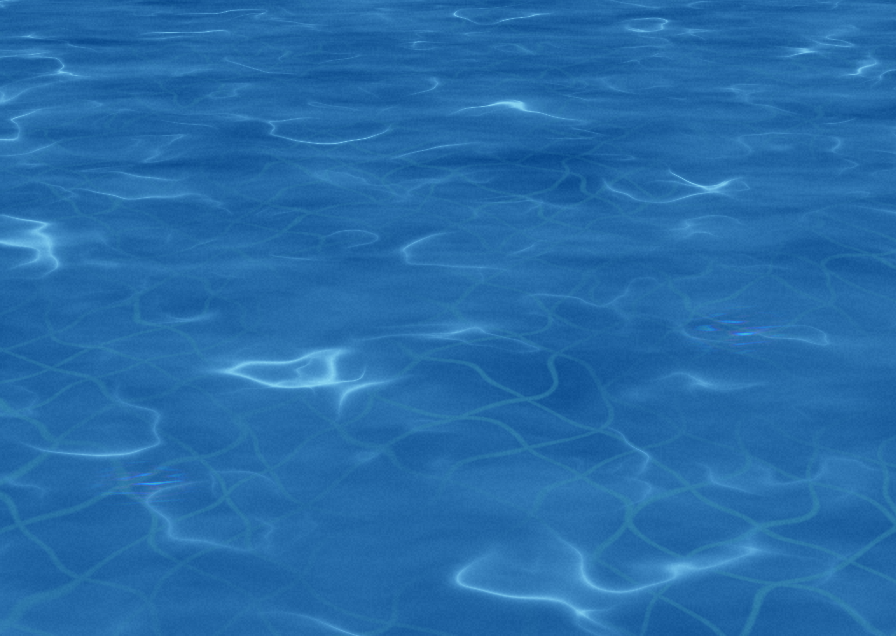
A Shadertoy shader for this texture:

```glsl
// Rippling pool water seen at a low angle: a tiled floor bent by refraction,
// bright caustic arcs and dark surface streaks, all built from gradient noise
// on a water plane that is foreshortened towards the top of the canvas.

const vec3 WATER = vec3(0.135, 0.405, 0.650);
const vec3 TONE_STEP = vec3(0.039, 0.046, 0.040);
const vec3 GROUT = vec3(0.210, 0.530, 0.680);
const vec3 GLINT = vec3(0.560, 0.860, 0.960);

float hash(vec2 p) {
    vec3 a = fract(vec3(p.xyx) * 0.1031);
    a += dot(a, a.yzx + 33.33);
    return fract((a.x + a.y) * a.z);
}

vec2 randomGradient(vec2 cell) {
    float angle = 6.2832 * hash(cell + 57.0);
    return vec2(cos(angle), sin(angle));
}

// Gradient noise, roughly -0.7 to 0.7
float noise(vec2 p) {
    vec2 i = floor(p), f = p - i;
    vec2 u = f * f * f * (f * (f * 6.0 - 15.0) + 10.0);
    vec2 e = vec2(0.0, 1.0);
    float low = mix(dot(randomGradient(i), f),
                    dot(randomGradient(i + e.yx), f - e.yx), u.x);
    float high = mix(dot(randomGradient(i + e.xy), f - e.xy),
                     dot(randomGradient(i + e.yy), f - e.yy), u.x);
    return mix(low, high, u.y);
}

float fbm(vec2 p) {
    float sum = 0.0, amplitude = 1.0;
    for (int i = 0; i < 4; i++) {
        sum += amplitude * noise(p);
        p = mat2(1.9, 0.3, -0.3, 1.9) * p + 11.7;
        amplitude *= 0.5;
    }
    return sum;
}

vec2 noise2(vec2 p) {
    return vec2(noise(p), noise(p + vec2(37.2, 91.7)));
}

// Canvas to water plane, with the horizon above the top edge
vec2 waterPlane(vec2 uv) {
    float h = 1.6 - uv.y;
    return vec2((uv.x - 0.7) / h, 2.2 / h);
}

// Grout lines of a square tile grid, thinned out where they get too fine
float tileLines(vec2 p, float angle, float density, float width) {
    float c = cos(angle), s = sin(angle);
    vec2 grid = mat2(c, s, -s, c) * p * density;
    vec2 soft = fwidth(grid);
    vec2 w = vec2(width) + soft * 0.6;
    vec2 d = abs(fract(grid) - 0.5);
    vec2 line = (1.0 - smoothstep(w * 0.3, w * 1.4, d)) * width / w;
    return max(line.x, line.y) * 1.5;
}

// Light arcs on a noise contour: x is the crisp edge, y the one-sided glow
vec2 caustic(vec2 p, float level, float sharpness) {
    vec2 bent = p + 0.35 * noise2(p * 1.3 + 5.0) + 0.10 * noise2(p * 3.7);
    float n = noise(bent) - level;
    float strength = smoothstep(-0.08, 0.50, noise(p * 0.8 + 23.0));
    float edge = exp(-abs(n) * sharpness);
    float glow = n > 0.0 ? exp(-n * 6.0) : exp(n * 35.0);
    return vec2(edge, glow) * strength;
}

// Rainbow streaks inside a soft, flat ellipse
vec3 prismPatch(vec2 uv, vec2 centre, vec2 size) {
    vec2 d = (uv - centre) / size;
    float streak = noise(vec2(d.x * 1.5 + d.y, d.y * 6.0 - d.x) + centre * 40.0);
    vec3 hue = 0.5 + 0.5 * cos(streak * 9.0 + vec3(0.0, 1.6, 3.2));
    return hue * exp(-2.0 * dot(d, d)) * smoothstep(-0.15, 0.4, streak);
}

void mainImage(out vec4 fragColor, in vec2 fragCoord) {
    vec2 uv = fragCoord / iResolution.y;
    vec2 plane = waterPlane(uv);
    float far = smoothstep(0.35, 1.0, uv.y);

    // Waves shift everything that lies below the surface
    vec2 bend = 0.085 * noise2(plane * vec2(4.0, 5.0))
              + 0.035 * noise2(plane * vec2(9.0, 13.0) + 8.0);
    vec2 surface = plane + 0.5 * bend;

    // Broad swell, flat streaks and fine wisps
    float swell = fbm(surface * vec2(3.0, 5.0) + 3.0);
    float streak = fbm(surface * vec2(2.4, 9.0) + 41.0);
    float wisp = fbm(surface * vec2(9.0, 28.0) + 17.0);
    float tone = 0.02 + 1.3 * swell + mix(1.0, 1.9, far) * streak + 0.75 * wisp;
    tone -= 1.6 * far * smoothstep(0.15, 0.5, noise(surface * vec2(2.0, 8.0) + 70.0));

    // Caustic arcs at two sizes
    vec2 large = caustic(surface * vec2(4.2, 6.0) + 2.0, 0.08, 26.0);
    vec2 small = caustic(surface * vec2(8.0, 12.0) + 31.0, 0.16, 18.0);
    tone += 4.6 * large.x + 1.3 * large.y + 2.0 * small.x + 0.8 * small.y;
    tone = max(tone, -2.3);

    vec3 color = WATER + TONE_STEP * min(tone, 5.0);
    color = mix(color, GLINT, 0.8 * smoothstep(2.8, 7.5, tone));

    // Refracted floor tiles, fading in and out
    float grout = tileLines(plane + bend, 0.75, 10.5, 0.034);
    float clarity = smoothstep(-0.45, 0.35, noise(plane * 3.0 + 60.0));
    color = mix(color, max(color, GROUT), grout * clarity * mix(0.55, 0.25, far));

    // Two prismatic glints and a fine grain
    for (int i = 0; i < 2; i++) {
        vec2 centre = vec2(0.23, 0.24) + float(i) * vec2(0.93, 0.24);
        color += 0.28 * prismPatch(uv, centre, vec2(0.075, 0.035));
    }
    color += 0.028 * (hash(floor(uv * 364.0)) - 0.5);

    fragColor = vec4(clamp(color, 0.0, 1.0), 1.0);
}
```
